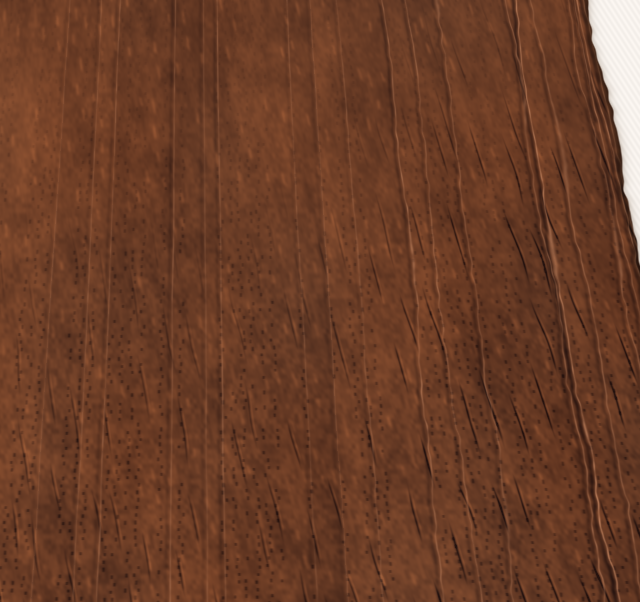
Write a WebGL 2 fragment shader that draws this texture.

```glsl
#version 300 es
precision highp float;
// Dark brown split-grain wood seen at a slant, with white cloth behind its edge.
// A fan coordinate spreads the seams; hashed dashes make pores, flecks and
// ticks; value noise tints the strips and roughens the seams to the right.
#define DARK vec3(0.33, 0.185, 0.12)
#define LIGHT vec3(0.53, 0.305, 0.185)
#define RIDGE vec3(0.74, 0.50, 0.36)
#define CLOTH vec3(0.97, 0.95, 0.93)
#define FAN_CENTRE 0.30
#define FAN_SPREAD 0.32
#define BOARD_EDGE 0.918
#define SEAM_WIDTH 0.0013
#define PORE_SLANT 0.15
#define GRAIN_CONTRAST 0.85

uniform vec2 u_resolution;
out vec4 fragColor;

float hash(vec2 p) {
  vec3 q = fract(p.xyx * vec3(0.1031, 0.1030, 0.0973));
  q += dot(q, q.yzx + 33.33);
  return fract((q.x + q.y) * q.z);
}

float noise(vec2 p) {
  vec2 i = floor(p), f = fract(p);
  f = f * f * (3.0 - 2.0 * f);
  return mix(mix(hash(i), hash(i + vec2(1, 0)), f.x),
             mix(hash(i + vec2(0, 1)), hash(i + vec2(1, 1)), f.x), f.y);
}

float fbm(vec2 p) {
  float sum = 0.0, amp = 0.5;
  for (int i = 0; i < 4; i++) {
    sum += amp * noise(p);
    p = p * 2.03 + 17.3;
    amp *= 0.5;
  }
  return sum / 0.9375;
}

// Tapered strokes, at most one per cell, in staggered columns
float dashes(vec2 p, vec2 cells, float width, float halfLength, float density, float seed) {
  vec2 q = p * cells;
  q.y += hash(vec2(floor(q.x), seed)) * 7.0;
  vec2 id = floor(q) + seed;
  vec2 f = fract(q) - 0.5;
  f.x -= (hash(id + 5.7) - 0.5) * 0.5;
  float reach = halfLength * mix(0.6, 1.0, hash(id + 9.1));
  float taper = 1.0 - smoothstep(0.3 * reach, reach, abs(f.y));
  float w = max(width, 0.7 / u_resolution.x) * cells.x;
  return step(hash(id), density) * taper * exp(-f.x * f.x / (w * w));
}

// Returns bright ridge, dark groove and which side of the seam we are on
vec3 seam(float u, float d, float centre, float id) {
  float rough = smoothstep(0.40, 0.75, centre);
  float wobble = (noise(vec2(d * 8.0, id * 3.7)) - 0.5) * 0.014
               + (noise(vec2(d * 55.0, id * 5.1)) - 0.5) * 0.004;
  float e = u - centre - wobble * mix(0.12, 1.0, rough);
  float splinter = rough * smoothstep(0.68, 0.95, noise(vec2(d * 7.0, id * 9.3)));
  float w = max(SEAM_WIDTH, 0.8 / u_resolution.x) + 0.0025 * splinter;
  float broken = mix(0.35, 1.0, noise(vec2(d * 75.0, id * 2.3)))
               * mix(0.55, 1.1, noise(vec2(d * 11.0, id * 6.9)));
  float strength = mix(0.45, 1.0, rough) * mix(0.5, 1.0, hash(vec2(id, 8.0)));
  float ridge = strength * broken * exp(-e * e / (w * w));
  float g = (e + 0.0035 + w) / 0.0028;
  return vec3(ridge, strength * exp(-g * g), step(0.0, e));
}

void main() {
  vec2 uv = gl_FragCoord.xy / u_resolution;
  float px = 1.0 / u_resolution.x;
  float d = 1.0 - uv.y;
  float u = (uv.x + FAN_CENTRE * FAN_SPREAD * d) / (1.0 + FAN_SPREAD * d);
  vec2 along = vec2(u, d);
  vec2 slanted = vec2(u - PORE_SLANT * d + 0.006 * noise(along * 14.0), d);

  // Seams in loose groups of three, then a dense bundle beside the edge
  float ridge = 0.0, groove = 0.0, strip = 0.0;
  for (int k = 0; k < 19; k++) {
    float id = float(k);
    float group = floor(id / 3.0);
    float centre = 0.15 + 0.165 * group + (id - 3.0 * group - 1.0) * 0.035
                 + (hash(vec2(id, 3.0)) - 0.5) * 0.03;
    if (k >= 15) centre = BOARD_EDGE - 0.004 - 0.009 * (id - 15.0);
    vec3 s = seam(u, d, centre, id + 1.0);
    ridge = max(ridge, s.x);
    groove = max(groove, s.y);
    strip += s.z;
  }

  // Broad tone, strip tint and grain; detail sharpens toward the viewer
  float near = smoothstep(0.0, 0.75, d);
  float right = smoothstep(0.35, 0.75, u);
  float tone = 0.53 + (hash(vec2(strip, 21.0)) - 0.5) * 0.26;
  tone += (fbm(along * vec2(7.0, 5.0)) - 0.5) * 0.7;
  tone += (fbm(slanted * vec2(55.0, 22.0)) - 0.5) * 0.75 * GRAIN_CONTRAST;
  tone += (noise(slanted * vec2(210.0, 120.0)) - 0.5) * mix(0.3, 0.55, near) * GRAIN_CONTRAST;
  tone -= 0.22 * smoothstep(0.55, 0.92, u) + 0.08 * near;

  // Pale flecks, long slanted pores and columns of tiny ticks
  tone += 0.42 * dashes(slanted, vec2(48.0, 24.0), 0.0028, 0.42, 0.30, 2.0);
  float pores = dashes(slanted, vec2(30.0, 6.5), 0.0014, 0.5, 0.72, 11.0);
  float poreArea = smoothstep(0.12, 0.7, d + 0.35 * right - 0.12);
  tone -= 1.15 * pores * poreArea * mix(0.5, 1.0, right);
  float glint = dashes(slanted - vec2(0.003, 0.0), vec2(30.0, 6.5), 0.0014, 0.4, 0.72, 11.0);
  tone += 0.35 * glint * poreArea;
  float tickColumn = step(0.45, hash(vec2(floor(u * 75.0), 31.0)));
  tone -= 0.65 * dashes(along, vec2(75.0, 80.0), 0.0019, 0.45, 0.65, 41.0)
        * tickColumn * mix(0.2, 1.0, near);

  tone -= 0.75 * groove;
  vec3 wood = mix(DARK, LIGHT, clamp(tone, -0.95, 1.35));
  wood += vec3(0.02, -0.002, -0.012) * (noise(along * vec2(9.0, 4.0) + 50.0) - 0.4);
  wood = mix(wood, RIDGE, clamp(ridge, 0.0, 0.9));

  // Ragged board edge with fine twill cloth behind it
  float edge = BOARD_EDGE + (noise(vec2(d * 13.0, 70.0)) - 0.5) * 0.012
             + (noise(vec2(d * 60.0, 80.0)) - 0.5) * 0.004;
  float outside = u - edge;
  wood *= 1.0 - 0.45 * smoothstep(-0.012, 0.0, outside);
  float twill = sin((uv.x + 0.6 * uv.y) * 700.0);
  vec3 cloth = CLOTH + 0.018 * twill;
  cloth -= vec3(0.16, 0.18, 0.20) * exp(-max(outside, 0.0) * 200.0);
  fragColor = vec4(mix(wood, cloth, smoothstep(-px, px, outside)), 1.0);
}
```
